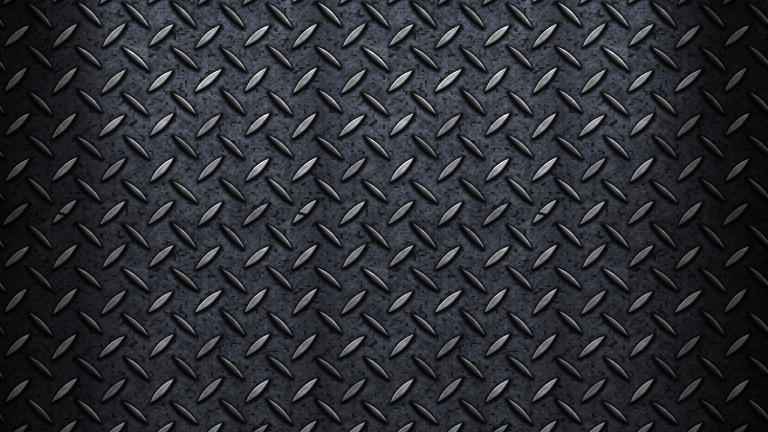
Write a WebGL 1 fragment shader that draws this texture.

```glsl
precision highp float;
// Dark steel diamond plate: leaning lens-shaped studs on worn metal under a top light.

uniform vec2 u_resolution;

// Lengths are in canvas heights.
#define PITCH vec2(0.1111, 0.1023)
#define ORIGIN vec2(0.0394, -0.0042)
#define TILE 5.0
#define STUD_LENGTH 0.0385
#define STUD_WIDTH 0.0080
#define STUD_ANGLE 0.76
#define JITTER 0.0035
#define SHADOW_SIZE 0.0052
#define PLATE_COLOR vec3(0.262, 0.278, 0.318)
#define STUD_COLOR vec3(0.77, 0.78, 0.79)
#define SHADOW_COLOR vec3(0.018, 0.019, 0.023)

float hash(vec2 p) {
  return fract(sin(dot(p, vec2(127.1, 311.7))) * 43758.5);
}

// Value noise that repeats after the given number of lattice steps.
float noise(vec2 p, vec2 period) {
  vec2 i = floor(p);
  vec2 f = fract(p);
  f = f * f * (3.0 - 2.0 * f);
  vec2 a = mod(i, period);
  vec2 b = mod(i + 1.0, period);
  return mix(mix(hash(a), hash(vec2(b.x, a.y)), f.x),
             mix(hash(vec2(a.x, b.y)), hash(b), f.x), f.y);
}

float fbm(vec2 p) {
  float sum = 0.0;
  float amp = 0.5;
  float freq = 3.0;
  for (int k = 0; k < 5; k++) {
    sum += amp * noise(p * freq, vec2(TILE * freq));
    amp *= 0.75;
    freq *= 2.0;
  }
  return sum / 1.525;
}

// Signed distance to a pointed lens whose long axis is y.
float lens(vec2 p, float halfLength, float halfWidth) {
  float radius = (halfLength * halfLength + halfWidth * halfWidth) / (2.0 * halfWidth);
  float offset = radius - halfWidth;
  p = abs(p);
  if ((p.y - halfLength) * offset > p.x * halfLength) {
    return length(p - vec2(0.0, halfLength));
  }
  return length(p + vec2(offset, 0.0)) - radius;
}

// One lattice of studs; lean is +1 for rising studs and -1 for falling ones.
vec3 addStuds(vec3 base, vec2 p, float lean, float light, float wear) {
  vec2 cell = floor(p / PITCH + 0.5);
  vec2 id = mod(cell, TILE);
  vec2 seed = id + 17.0 * (lean + 2.0);
  vec2 local = p - cell * PITCH;
  local -= JITTER * 2.0 * (vec2(hash(seed + 3.3), hash(seed + 8.1)) - 0.5);

  float angle = STUD_ANGLE + 0.14 * (hash(seed + 5.7) - 0.5);
  vec2 axis = vec2(cos(angle), lean * sin(angle));
  vec2 normal = vec2(-lean * sin(angle), cos(angle));
  vec2 q = vec2(dot(local, normal), dot(local, axis));
  float rising = step(0.0, lean);
  float halfLength = STUD_LENGTH * (0.94 + 0.12 * hash(seed + 1.9));
  float halfWidth = STUD_WIDTH * mix(0.84, 1.0, rising);
  float d = lens(q, halfLength, halfWidth);

  // Dark groove, heavier below the stud
  float below = lens(q + vec2(0.0026, 0.0), halfLength, halfWidth);
  float shadow = 1.0 - smoothstep(0.0, 2.2 * SHADOW_SIZE, below);
  vec3 col = mix(base, SHADOW_COLOR * (0.4 + light), 0.96 * shadow);

  // Face tone, bright upper rim and dark lower edge
  float side = q.x / halfWidth;
  float along = q.y / halfLength;
  float risingTone = 0.72 + 0.16 * along - 0.12 * side;
  float fallingTone = mix(0.2, 0.55, smoothstep(-0.5, 0.6, side));
  float tone = mix(fallingTone, risingTone, rising);
  float edge = smoothstep(-0.0036, -0.0012, d);
  tone += 0.42 * edge * smoothstep(-0.2, 0.6, side);
  tone *= 1.0 - 0.5 * edge * smoothstep(0.1, 0.6, -side);
  tone *= (0.88 + 0.24 * hash(seed + 6.4)) * (0.55 + 0.9 * wear);

  // A single gouged stud in every tile
  float gouged = rising * step(length(id - vec2(1.0, 0.0)), 0.1);
  float cut = abs(along + 0.22 + 0.12 * side);
  tone *= 1.0 - 0.85 * gouged * (1.0 - smoothstep(0.05, 0.13, cut));

  float cover = clamp(0.5 - d * u_resolution.y, 0.0, 1.0);
  return mix(col, STUD_COLOR * tone * mix(0.34, 1.06, light), cover);
}

void main() {
  vec2 uv = gl_FragCoord.xy / u_resolution;
  vec2 p = gl_FragCoord.xy / u_resolution.y;
  vec2 g = p / PITCH;

  // Light pool: crisp sides at the top, soft fall-off lower down
  float x = abs(uv.x - 0.49) * 2.0;
  float soft = 1.0 - smoothstep(0.42, 1.1, x);
  float crisp = 1.0 - 0.9 * smoothstep(0.62, 0.92, x);
  float light = mix(soft, crisp, smoothstep(0.5, 1.0, uv.y));
  light *= mix(0.55, 0.98, smoothstep(-0.1, 0.95, uv.y));

  // Worn plate: mottling, grit, pits, scratches and stained bands
  float wear = fbm(g);
  float grit = noise(g * 24.0, vec2(TILE * 24.0));
  float pits = smoothstep(0.74, 0.9, noise(g * 17.0 + 4.0, vec2(TILE * 17.0)));
  vec2 slant = vec2(g.x + g.y, g.x - g.y) * vec2(2.0, 24.0);
  float scratch = smoothstep(0.88, 0.99, noise(slant, TILE * vec2(2.0, 24.0)));
  float band = mod(g.x - 1.67 + 0.5 * TILE, TILE) - 0.5 * TILE;
  float stain = exp(-band * band * 6.0) * smoothstep(0.4, 0.6, wear);
  float tone = (0.56 + 0.84 * wear) * (0.76 + 0.48 * grit);
  tone *= (1.0 - 0.55 * pits) * (1.0 - 0.35 * stain);
  tone += 0.24 * scratch;
  vec3 col = PLATE_COLOR * tone * (0.1 + 0.98 * light);

  // Two interleaved lattices, half a pitch apart
  col = addStuds(col, p - ORIGIN - 0.5 * PITCH, -1.0, light, wear);
  col = addStuds(col, p - ORIGIN, 1.0, light, wear);
  gl_FragColor = vec4(col, 1.0);
}
```
